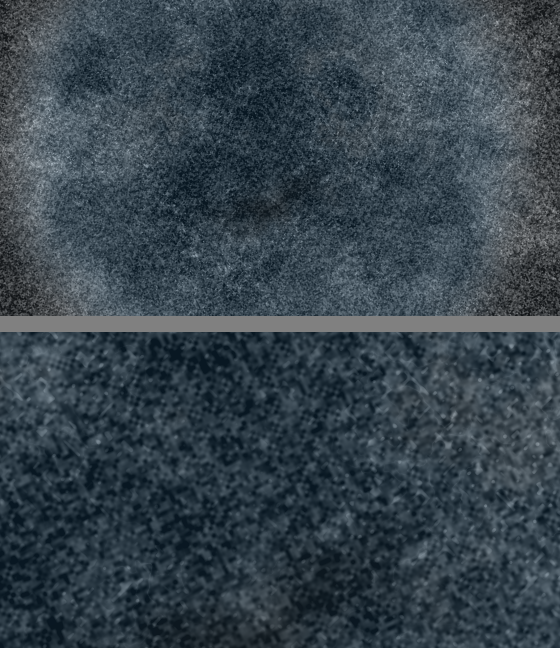
Top: the whole. Bottom: its middle third, enlarged.
This texture is drawn by a WebGL 1 fragment shader. Its source:

```glsl
precision highp float;
// Worn, dusty dark-blue surface: small mottling and thin pale wisps under
// fine grain, with a pale oval rim, charcoal corners and dark central stains.
// Built from sine-hashed value noise, layered noise and soft elliptical masks.
uniform vec2 u_resolution;

const vec3 BLUE_TINT = vec3(-0.057, 0.002, 0.044);
const vec3 GREY_TINT = vec3(-0.012, 0.000, 0.010);
const vec3 RUST_TINT = vec3(-0.004, 0.000, 0.000);

float hash(vec2 p) {
  return fract(sin(dot(p, vec2(127.1, 311.7))) * 43758.5453);
}

vec2 turn(vec2 p, float angle) {
  float c = cos(angle);
  float s = sin(angle);
  return vec2(c * p.x + s * p.y, c * p.y - s * p.x);
}

float valueNoise(vec2 p) {
  vec2 cell = floor(p);
  vec2 f = fract(p);
  f = f * f * (3.0 - 2.0 * f);
  float low = mix(hash(cell), hash(cell + vec2(1.0, 0.0)), f.x);
  float high = mix(hash(cell + vec2(0.0, 1.0)), hash(cell + 1.0), f.x);
  return mix(low, high, f.y);
}

// Layered noise, each octave turned to hide the lattice.
float fbm(vec2 p) {
  float sum = 0.0;
  float weight = 0.5;
  for (int i = 0; i < 5; i++) {
    sum += weight * valueNoise(p);
    p = 2.0 * turn(p, 0.64) + 17.3;
    weight *= 0.55;
  }
  return sum / 1.055;
}

// Thin bright wisps where warped noise crosses its middle value.
float wisps(vec2 p, float sharpness) {
  vec2 warp = vec2(fbm(p * 0.8 + 4.1), fbm(p * 0.8 + 31.7)) - 0.5;
  float ridge = 1.0 - abs(2.0 * valueNoise(p + 3.2 * warp) - 1.0);
  return pow(ridge, sharpness);
}

// Soft ellipse, turned by an angle.
float stain(vec2 p, vec2 center, vec2 radius, float angle) {
  vec2 q = turn(p - center, angle) / radius;
  return exp(-dot(q, q));
}

void main() {
  vec2 uv = gl_FragCoord.xy / u_resolution;
  vec2 p = gl_FragCoord.xy / u_resolution.y;
  float aspect = u_resolution.x / u_resolution.y;

  // Oval layout with an uneven border.
  float mottle = fbm(turn(p, 0.5) * 10.0 + 2.7) - 0.5;
  float drift = fbm(turn(p, 0.9) * 3.5 + 51.0) - 0.5;
  float oval = length((uv - vec2(0.485, 0.51)) * vec2(2.0, 1.15));
  oval += 0.14 * drift + 0.10 * mottle;
  float edge = smoothstep(0.86, 1.08, oval);
  float band = exp(-pow((oval - 0.85) / 0.11, 2.0));

  // Broad tones and stains.
  vec2 mid = vec2(p.x - 0.5 * aspect, p.y) + 0.16 * vec2(drift, mottle);
  float smudge = stain(mid, vec2(-0.06, 0.35), vec2(0.17, 0.055), 0.25);
  float rust = stain(mid, vec2(-0.03, 0.70), vec2(0.45, 0.26), -0.2);
  float tone = 0.222 + 0.065 * smoothstep(0.2, 0.85, oval);
  tone += 0.055 * band * (1.2 - 0.6 * uv.x) - 0.085 * edge;
  tone += 0.21 * mottle + 0.14 * drift;
  tone -= 0.085 * smudge + 0.022 * rust;

  // Wisps at three sizes, patchy and faded over the dark stain.
  float patches = smoothstep(-0.18, 0.18, fbm(turn(p, 1.1) * 6.0 + 23.0) - 0.5);
  float wear = (0.25 + 0.75 * patches) * (1.0 - 0.6 * smudge);
  float lines = 0.8 * wisps(turn(p, 0.3) * 9.0, 8.0);
  lines += wisps(turn(p, 1.2) * 17.0 + 9.0, 6.0);
  lines += 0.8 * wisps(turn(p, 0.7) * 31.0 + 40.0, 5.0);
  tone += 0.085 * wear * lines;

  // Fine grain, coarser dust and sparse bright flecks.
  float fine = valueNoise(turn(p, 0.45) * 225.0 + 0.37) - 0.5;
  float dust = valueNoise(turn(p, 1.05) * 125.0 + 71.0) - 0.5;
  float fleck = smoothstep(0.70, 0.95, valueNoise(turn(p, 0.8) * 165.0 + 133.0));
  float contrast = 1.0 + 0.35 * edge - 0.3 * smudge;
  tone += contrast * (0.24 * fine + 0.10 * dust);
  tone += 0.11 * fleck * (0.4 + wear);

  // Blue centre, faint rusty stains and neutral grey border.
  vec3 tint = mix(BLUE_TINT, GREY_TINT, smoothstep(0.74, 1.02, oval));
  float rustPatch = rust * smoothstep(-0.05, 0.2, mottle + drift);
  tint = mix(tint, RUST_TINT, clamp(0.45 * rustPatch + 0.4 * smudge, 0.0, 1.0));
  gl_FragColor = vec4(clamp(max(tone, 0.09) + tint, 0.0, 1.0), 1.0);
}
```
